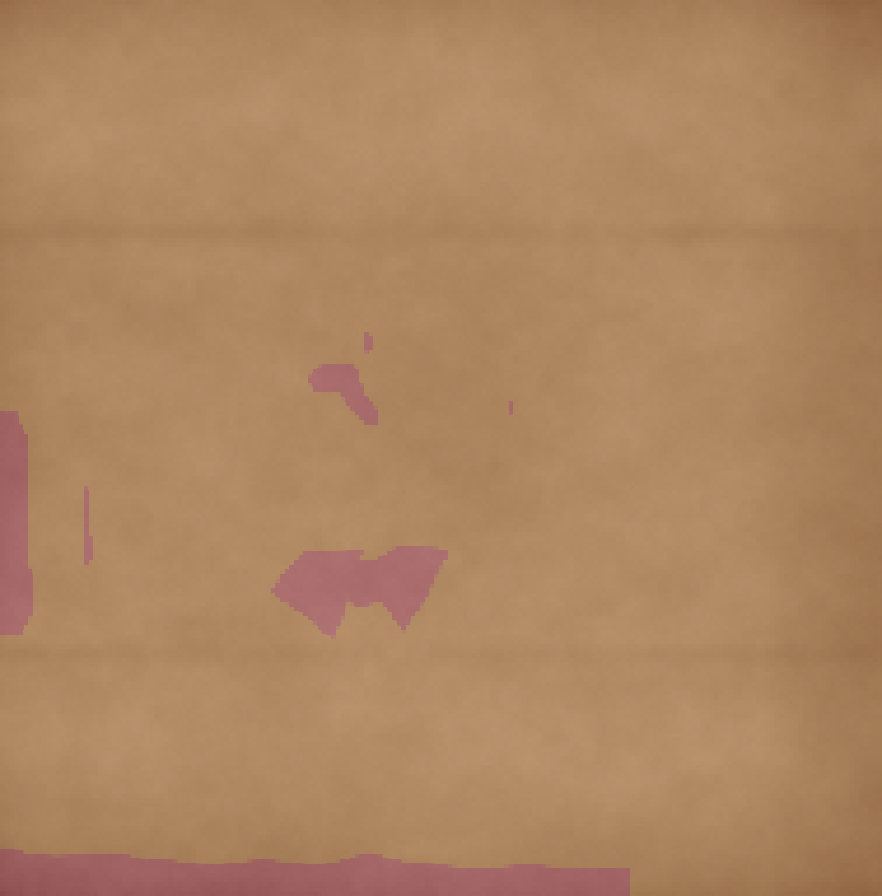
Give the GLSL for this texture, as a WebGL 1 fragment shader.

```glsl
precision highp float;
uniform vec2 u_resolution;

float hash(vec2 p) {
  vec3 q = fract(p.xyx * vec3(0.1031, 0.1030, 0.0973));
  q += dot(q, q.yzx + 33.33);
  return fract((q.x + q.y) * q.z);
}

float noise(vec2 p) {
  vec2 i = floor(p), f = fract(p);
  f = f * f * (3.0 - 2.0 * f);
  return mix(mix(hash(i), hash(i + vec2(1.0, 0.0)), f.x),
             mix(hash(i + vec2(0.0, 1.0)), hash(i + 1.0), f.x), f.y);
}

float capsule(vec2 p, vec2 a, vec2 b, float radius) {
  vec2 pa = p - a, ba = b - a;
  return length(pa - ba * clamp(dot(pa, ba) / dot(ba, ba), 0.0, 1.0)) - radius;
}

// Signed distance to the line a-b, negative on its right side
float edge(vec2 p, vec2 a, vec2 b) {
  vec2 along = normalize(b - a);
  return dot(p - a, vec2(-along.y, along.x));
}

// Convex four-sided patch, corners in clockwise order
float quad(vec2 p, vec2 a, vec2 b, vec2 c, vec2 d) {
  return max(max(edge(p, a, b), edge(p, b, c)), max(edge(p, c, d), edge(p, d, a)));
}

// Snaps to square cells with borders one pixel soft
vec2 snapToCells(vec2 p, float cells) {
  vec2 g = p * cells - 0.5;
  vec2 blend = clamp((fract(g) - 0.5) * u_resolution.y / cells + 0.5, 0.0, 1.0);
  return (floor(g) + blend + 0.5) / cells;
}

float stainDistance(vec2 p) {
  vec2 q = p + 0.005 * (vec2(noise(p * 45.0), noise(p * 45.0 + 70.0)) - 0.5);

  // Two wings joined by a round body
  float d = quad(q, vec2(0.302, 0.340), vec2(0.338, 0.386), vec2(0.405, 0.386), vec2(0.373, 0.286));
  d = min(d, quad(q, vec2(0.395, 0.362), vec2(0.449, 0.391), vec2(0.505, 0.384), vec2(0.452, 0.294)));
  d = min(d, length(q - vec2(0.405, 0.348)) - 0.025);

  // Bent blot and small flecks
  d = min(d, capsule(q, vec2(0.362, 0.577), vec2(0.383, 0.579), 0.016));
  d = min(d, capsule(q, vec2(0.385, 0.572), vec2(0.413, 0.537), 0.012));
  d = min(d, capsule(q, vec2(0.412, 0.612), vec2(0.412, 0.624), 0.006));
  d = min(d, capsule(p, vec2(0.5703, 0.540), vec2(0.5703, 0.551), 0.003));
  d = min(d, capsule(p, vec2(0.0964, 0.373), vec2(0.0964, 0.453), 0.003));
  d = min(d, capsule(p, vec2(0.1000, 0.377), vec2(0.1000, 0.400), 0.003));

  // Strip on the left border
  float rise = abs(p.y - 0.415);
  float stripWidth = 0.031 + 0.006 * smoothstep(0.39, 0.33, p.y) - 0.012 * smoothstep(0.09, 0.125, rise);
  d = min(d, max(q.x - stripWidth, rise - 0.125));

  // Ragged strip along the bottom
  float height = 0.031 + 0.010 * exp(-p.x * 7.0) + 0.016 * noise(vec2(p.x * 17.0, 4.0));
  height -= 0.016 * smoothstep(0.64, 0.71, p.x);
  return min(d, max(p.y - height, p.x - 0.705));
}

float paperTone(vec2 p, float width) {
  // Cloudy mottling, from broad to fine
  float tone = 0.73 + 0.24 * (noise(p * vec2(4.0, 6.0) + 11.0) - 0.5);
  tone += 0.17 * (noise(p * vec2(13.0, 17.0) + 31.0) - 0.5);
  tone += 0.12 * (noise(p * vec2(34.0, 40.0) + 53.0) - 0.5);
  tone += 0.08 * (noise(p * 85.0) - 0.5);

  // Pale bands above and below the centre
  tone += 0.12 * exp(-pow((p.y - 0.86) / 0.08, 2.0));
  tone += 0.12 * exp(-pow((p.y - 0.18) / 0.07, 2.0));

  // Faint horizontal creases
  float crease = exp(-pow((p.y - 0.74) / 0.013, 2.0)) + 0.7 * exp(-pow((p.y - 0.27) / 0.012, 2.0));
  tone -= crease * (0.05 + 0.20 * noise(vec2(p.x * 9.0, p.y * 5.0)));

  // Darkened borders
  tone -= 0.42 * smoothstep(width - 0.20, width, p.x) + 0.32 * exp(-p.x / 0.05);
  tone -= 0.38 * exp((p.y - 1.0) / 0.045) + 0.38 * exp(-p.y / 0.05);
  return tone;
}

void main() {
  vec2 uv = gl_FragCoord.xy / u_resolution.y;
  vec2 p = snapToCells(uv, 192.0);
  float tone = paperTone(p, u_resolution.x / u_resolution.y);
  tone += 0.05 * (hash(floor(uv * 192.0)) - 0.5);

  vec3 darkPaper = vec3(0.585, 0.425, 0.280);
  vec3 lightPaper = vec3(0.725, 0.575, 0.425);
  vec3 mauveShift = vec3(-0.020, -0.108, 0.040);
  vec3 color = mix(darkPaper, lightPaper, tone);

  float pixel = 1.0 / u_resolution.y;
  float stain = 1.0 - smoothstep(-0.5 * pixel, 0.5 * pixel, stainDistance(p));
  gl_FragColor = vec4(color + mauveShift * stain, 1.0);
}
```
